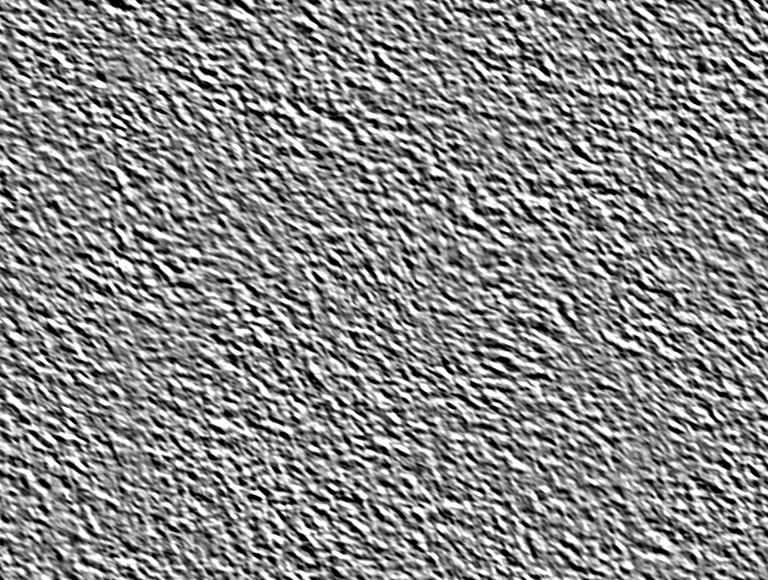
A Shadertoy shader for this texture:

```glsl
// Grey embossed grain: short slanted ridges, lit from one side.
// Random bumps are scattered in jittered cells; each adds a slope-shaped
// kernel (one light and one dark lobe), and the sum is clipped to grey.

const float RIDGE_ANGLE = -0.59;               // ridges fall to the right
const vec2  GRAIN_SIZE = vec2(0.0059, 0.0040); // along and across a ridge
const float CELL = 1.5;                        // cell side in grain sizes
const int   BUMPS_PER_CELL = 2;
const float FINE_SCALE = 0.60;                 // size of the finer grain
const float COARSE_WEIGHT = 0.88;
const float FINE_WEIGHT = 0.46;
const float MEAN_GREY = 0.537;
const float CONTRAST = 0.335;                  // spread of the greys
const float PATCH_SCALE = 9.0;                 // calm and rough patches
const float PATCH_DEPTH = 0.50;
const float WARP_SCALE = 4.0;                  // slow bending of the ridges
const float WARP_AMOUNT = 0.022;

// Integer hash of a cell and a seed, giving three values from 0 to 1
vec3 hash3(ivec2 cell, int seed) {
    uvec3 h = uvec3(ivec3(cell, seed)) * 1664525u + 1013904223u;
    h.x += h.y * h.z; h.y += h.z * h.x; h.z += h.x * h.y;
    h ^= h >> 16u;
    h.x += h.y * h.z; h.y += h.z * h.x; h.z += h.x * h.y;
    return vec3(h >> 8u) / 16777216.0;
}

// Smooth value noise, two channels
vec2 smoothNoise(vec2 p, int seed) {
    ivec2 i = ivec2(floor(p));
    vec2 f = fract(p);
    f = f * f * (3.0 - 2.0 * f);
    vec2 low  = mix(hash3(i, seed).xy, hash3(i + ivec2(1, 0), seed).xy, f.x);
    vec2 high = mix(hash3(i + ivec2(0, 1), seed).xy, hash3(i + ivec2(1, 1), seed).xy, f.x);
    return mix(low, high, f.y);
}

// Sum of random slope kernels, scaled to unit variance
float embossedGrain(vec2 q, int seed) {
    ivec2 home = ivec2(floor(q / CELL));
    float sum = 0.0;
    for (int y = -2; y <= 2; y++)
    for (int x = -2; x <= 2; x++)
    for (int k = 0; k < BUMPS_PER_CELL; k++) {
        ivec2 cell = home + ivec2(x, y);
        vec3 r = hash3(cell, seed + k);
        vec2 d = q - (vec2(cell) + r.xy) * CELL;
        sum += (2.0 * r.z - 1.0) * d.y * exp(-0.5 * dot(d, d));
    }
    float variance = float(BUMPS_PER_CELL) * 0.5236 / (CELL * CELL);
    return sum * inversesqrt(variance);
}

void mainImage(out vec4 fragColor, in vec2 fragCoord) {
    vec2 p = fragCoord / iResolution.y;

    // Bend the plane, then turn it so that x runs along the ridges
    vec2 bent = p + WARP_AMOUNT * (smoothNoise(p * WARP_SCALE, 71) - 0.5);
    float c = cos(RIDGE_ANGLE), s = sin(RIDGE_ANGLE);
    vec2 ridge = vec2(c * bent.x + s * bent.y, c * bent.y - s * bent.x);
    vec2 q = ridge / GRAIN_SIZE;

    // Coarse ridges with finer grain on top
    float relief = COARSE_WEIGHT * embossedGrain(q, 11)
                 + FINE_WEIGHT * embossedGrain(q / FINE_SCALE, 37);

    // Uneven strength, then clip to the grey range
    float strength = 1.0 + PATCH_DEPTH * (smoothNoise(p * PATCH_SCALE, 53).x - 0.5);
    float grey = clamp(MEAN_GREY + CONTRAST * strength * relief, 0.0, 1.0);
    fragColor = vec4(vec3(grey), 1.0);
}
```
